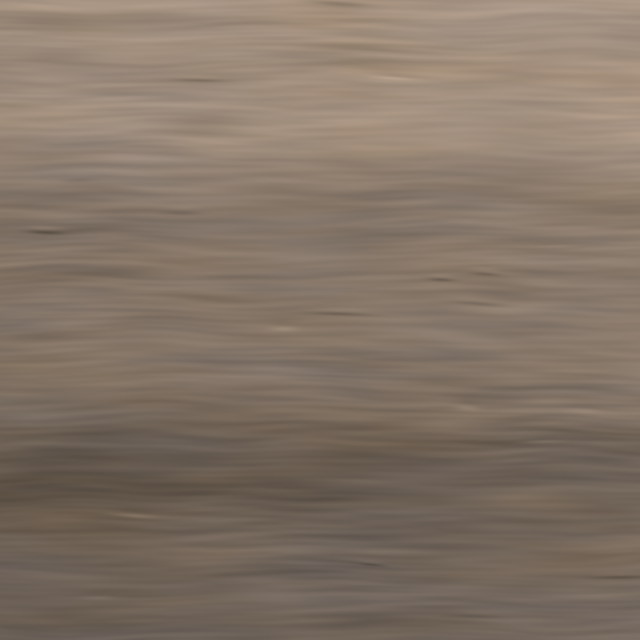
Reproduce this texture procedurally as a Shadertoy shader.

```glsl
// Weathered grey-brown wood: soft horizontal tone bands, pale above and dark below,
// overlaid with long fibres of stretched gradient noise on a gently warped grain,
// plus a few scattered lens-shaped flecks, dark or pale.

#define GRAIN_WARP 0.016
#define BROAD_GRAIN 0.050
#define MEDIUM_GRAIN 0.060
#define FINE_GRAIN 0.058
#define TINT_AMOUNT 0.028
#define FLECK_COUNT 22
#define FLECK_STRENGTH 0.10
#define WOOD_HUE vec3(1.0, 0.886, 0.783)

vec2 hash2(vec2 p) {
    uvec2 q = uvec2(ivec2(p) + 4096) * uvec2(1597u, 3571u);
    uint n = (q.x ^ q.y) * 48271u;
    n = (n ^ (n >> 15)) * 73939u;
    n ^= n >> 13;
    uint m = n * 69621u;
    m ^= m >> 16;
    return vec2(n & 65535u, m & 65535u) / 65535.0;
}

vec2 gradientAt(vec2 cell) {
    float angle = 6.2832 * hash2(cell).x;
    return vec2(cos(angle), sin(angle));
}

float gradientNoise(vec2 p) {
    vec2 i = floor(p), f = p - i;
    vec2 u = f * f * f * (f * (f * 6.0 - 15.0) + 10.0);
    vec2 e = vec2(0.0, 1.0);
    float low = mix(dot(gradientAt(i), f), dot(gradientAt(i + e.yx), f - e.yx), u.x);
    float high = mix(dot(gradientAt(i + e), f - e), dot(gradientAt(i + 1.0), f - 1.0), u.x);
    return mix(low, high, u.y);
}

float bump(float d, float width) {
    return exp(-d * d / (width * width));
}

// Broad light and dark bands running across the board
float bandTone(vec2 p) {
    float y = p.y + 0.045 * gradientNoise(p * vec2(1.6, 3.0) + 7.0);
    float tone = mix(0.447, 0.520, smoothstep(0.26, 0.46, y));
    tone += 0.095 * smoothstep(0.66, 0.81, y);
    tone += 0.020 * bump(y - 0.82, 0.05) + 0.030 * smoothstep(0.92, 1.0, y);
    tone -= 0.045 * bump(y - 0.23 - 0.06 * p.x, 0.07) * (1.25 - 0.5 * p.x);
    return tone + 0.036 * (p.x - 0.5);
}

// Fibres at three widths, each stretched along the grain
float fibres(vec2 p) {
    float broad = gradientNoise(p * vec2(2.2, 24.0) + 31.0);
    float medium = gradientNoise(p * vec2(4.5, 62.0) + 53.0);
    float fine = gradientNoise(p * vec2(8.0, 125.0) + 11.0);
    float patches = 0.85 + 0.6 * gradientNoise(p * vec2(3.0, 7.0) + 90.0);
    return BROAD_GRAIN * broad + (MEDIUM_GRAIN * medium + FINE_GRAIN * fine) * patches;
}

// Thin tapered flecks, a pale rim beside each dark core or the reverse
float flecks(vec2 p) {
    float sum = 0.0;
    for (int k = 0; k < FLECK_COUNT; k++) {
        vec2 id = vec2(k, 17);
        vec2 d = p - hash2(id);
        vec2 shape = hash2(id + vec2(0.0, 40.0));
        vec2 kind = hash2(id + vec2(0.0, 80.0));
        float halfLength = mix(0.025, 0.075, shape.x);
        float halfWidth = mix(0.0022, 0.0045, shape.y);
        d.y += (kind.x - 0.4) * 0.12 * d.x;
        float taper = bump(d.x, halfLength * 0.7);
        float core = bump(d.y, halfWidth);
        float rim = bump(d.y - 2.2 * halfWidth, halfWidth * 1.3);
        float side = kind.y > 0.62 ? 1.0 : -1.0;
        sum += side * taper * (core - 0.4 * rim) * mix(0.3, 1.0, kind.x);
    }
    return FLECK_STRENGTH * sum;
}

void mainImage(out vec4 fragColor, in vec2 fragCoord) {
    vec2 p = fragCoord / iResolution.xy;

    // Bend the grain slightly so that fibres drift up and down
    vec2 grain = p;
    grain.y += GRAIN_WARP * gradientNoise(p * vec2(2.5, 4.0) + 3.0);
    grain.y += 0.3 * GRAIN_WARP * gradientNoise(p * vec2(6.0, 14.0) + 21.0);

    float tone = bandTone(p) + fibres(grain) + flecks(grain);

    // Pale sapwood streaks along the upper edge
    float streak = gradientNoise(grain * vec2(2.0, 45.0) + 64.0);
    tone += 0.13 * streak * smoothstep(0.93, 0.99, p.y) * (1.0 - 0.6 * p.x);

    // Shift between warm brown and cool grey, warmest in the dark band
    float warmth = gradientNoise(grain * vec2(2.5, 13.0) + 77.0);
    warmth += 0.6 * gradientNoise(grain * vec2(5.0, 48.0) + 15.0);
    warmth += 0.5 * bump(p.y - 0.25, 0.07) * (1.0 - p.x);
    warmth -= 0.4 * smoothstep(0.2, 0.04, p.y);
    vec3 color = tone * WOOD_HUE + TINT_AMOUNT * warmth * vec3(0.45, 0.0, -0.8);

    fragColor = vec4(clamp(color, 0.0, 1.0), 1.0);
}
```
